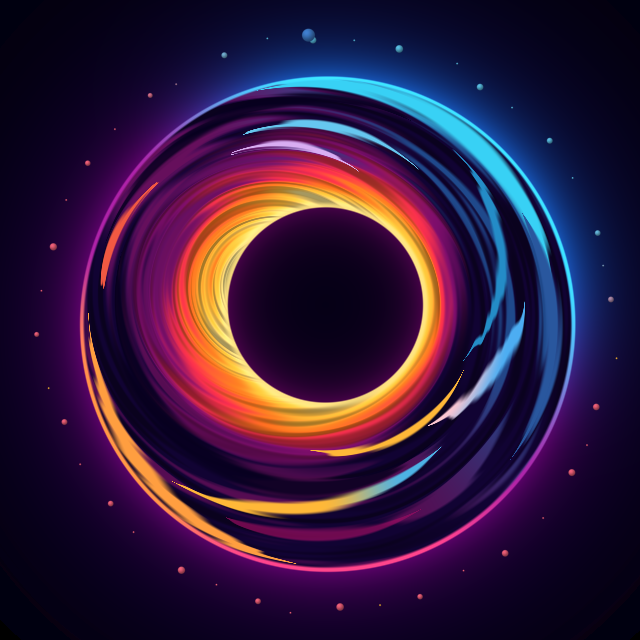
Reproduce this background procedurally as a three.js fragment shader.

```glsl
// A glossy liquid ring around a dark hole, hot inside and cool outside, in a halo of beads.
// A coordinate t runs from hole (0) to rim (1); gradient noise stretched along a swirling
// flow makes the folds, and tapered strokes in (angle, t) lay the main reflections.
#define HOLE_CENTER vec2(0.5085, 0.5235)
#define HOLE_RADIUS 0.1525
#define RING_CENTER vec2(0.512, 0.4935)
#define RING_RADIUS 0.387
#define SWIRL 0.30
#define FOLDS 13.0
#define EDGE 0.0016
#define BEADS 40
#define NIGHT vec3(0.025, 0.0, 0.12)
#define CYAN vec3(0.22, 0.82, 0.96)
#define GOLD vec3(1.0, 0.72, 0.22)
#define MAGENTA vec3(0.60, 0.05, 0.38)

varying vec2 vUv;

float hash(float n) { return fract(sin(n * 127.1) * 4375.85); }

vec2 gradient(vec2 cell) {
  float turn = 6.2832 * hash(dot(cell, vec2(1.0, 57.3)));
  return vec2(cos(turn), sin(turn));
}

float noise(vec2 p) {
  vec2 i = floor(p), f = fract(p);
  vec2 u = f * f * f * (f * (f * 6.0 - 15.0) + 10.0);
  vec2 e = vec2(1.0, 0.0);
  float low = mix(dot(gradient(i), f), dot(gradient(i + e.xy), f - e.xy), u.x);
  float high = mix(dot(gradient(i + e.yx), f - e.yx), dot(gradient(i + e.xx), f - e.xx), u.x);
  return mix(low, high, u.y);
}

// Heat colours from the hole edge outward
vec3 heat(float m) {
  vec3 c = mix(vec3(1.0, 0.92, 0.58), GOLD, smoothstep(0.0, 0.3, m));
  c = mix(c, vec3(1.0, 0.45, 0.12), smoothstep(0.25, 0.6, m));
  c = mix(c, vec3(0.88, 0.17, 0.27), smoothstep(0.55, 0.95, m));
  c = mix(c, vec3(0.45, 0.05, 0.38), smoothstep(0.9, 1.3, m));
  return mix(c, vec3(0.06, 0.01, 0.18), smoothstep(1.25, 1.75, m));
}

// Tapered stroke: span holds start and end degrees, then start and end t
float stroke(float deg, float t, vec4 span, float bow, float width) {
  float u = mod(deg - span.x, 360.0) / (span.y - span.x);
  if (u >= 1.0) return 0.0;
  float center = mix(span.z, span.w, u) + bow * 4.0 * u * (1.0 - u);
  float taper = width * sin(3.1416 * u) + 0.001;
  return 1.0 - smoothstep(0.35, 1.0, abs(t - center) / taper);
}

// Light reaching the rim from each direction
vec3 rimLight(float a) {
  vec3 c = mix(vec3(0.62, 0.12, 0.60), CYAN, smoothstep(-0.1, 0.75, cos(a - 0.9)));
  c = mix(c, vec3(1.0, 0.55, 0.25), smoothstep(0.65, 1.0, cos(a - 3.75)));
  return mix(c, vec3(0.95, 0.25, 0.50), smoothstep(0.7, 1.0, cos(a - 4.8)));
}

vec3 ring(vec2 p, float t, float a) {
  float deg = degrees(a);
  float phase = a - 2.8;
  float flow = t - SWIRL * cos(phase + 0.8 * sin(phase)) * (1.0 - 0.4 * t);
  float fold = noise(vec2(flow * FOLDS, p.x * 4.0 + p.y * 2.0));
  float fine = noise(vec2(flow * FOLDS * 2.2 + fold, p.y * 5.0 - p.x * 2.0 + 9.0));
  float upperLeft = smoothstep(0.2, 0.95, cos(a - 2.3));
  float upperRight = smoothstep(-0.2, 0.8, cos(a - 0.5));

  // Hot inner folds fading to dark outer folds
  float reach = 0.29 + 0.13 * cos(a - 2.7);
  float m = t / reach + (0.55 * fold + 0.35 * fine) * smoothstep(0.0, 0.15, t);
  vec3 col = heat(m);
  col *= mix(0.65, 1.12, smoothstep(-0.4, 0.15, fine + 0.5 * fold));
  float outer = smoothstep(0.3, 0.5, t);
  col = mix(col, vec3(0.40, 0.06, 0.40), outer * upperLeft * smoothstep(-0.2, 0.2, fold) * 0.8);
  vec3 sheen = mix(vec3(0.42, 0.06, 0.36), vec3(0.14, 0.38, 0.66), upperRight);
  col = mix(col, sheen, outer * smoothstep(0.08, 0.32, fold + 0.4 * fine) * 0.75);

  // Broad shadows, then reflections
  float w = t + 0.035 * fine;
  col = mix(col, NIGHT, 0.85 * stroke(deg, w, vec4(165.0, 310.0, 0.80, 0.45), -0.05, 0.10));
  col = mix(col, NIGHT, 0.85 * stroke(deg, w, vec4(65.0, 165.0, 0.80, 0.93), 0.0, 0.07));
  col = mix(col, CYAN, stroke(deg, w, vec4(2.0, 108.0, 0.86, 0.98), -0.02, 0.10));
  col = mix(col, vec3(0.14, 0.55, 0.78), stroke(deg, w, vec4(-22.0, 52.0, 0.32, 0.78), 0.03, 0.05));
  col = mix(col, vec3(0.16, 0.34, 0.62), stroke(deg, w, vec4(-40.0, 25.0, 0.88, 0.84), 0.0, 0.06));
  vec3 pale = mix(vec3(1.0, 0.78, 0.82), vec3(0.30, 0.68, 0.95), smoothstep(0.38, 0.58, t));
  col = mix(col, pale, stroke(deg, w, vec4(-50.0, 2.0, 0.36, 0.68), 0.0, 0.065));
  col = mix(col, vec3(0.40, 0.78, 0.94), stroke(deg, w, vec4(54.0, 116.0, 0.48, 0.70), 0.02, 0.05));
  col = mix(col, vec3(0.85, 0.68, 0.95), stroke(deg, w, vec4(75.0, 122.0, 0.28, 0.61), 0.04, 0.035));
  col = mix(col, vec3(0.95, 0.35, 0.26), stroke(deg, w, vec4(143.0, 176.0, 0.80, 0.86), 0.04, 0.035));
  col = mix(col, MAGENTA, 0.7 * stroke(deg, w, vec4(245.0, 295.0, 0.82, 0.77), 0.0, 0.05));
  vec3 blade = mix(GOLD, vec3(0.30, 0.70, 0.90), smoothstep(268.0, 296.0, mod(deg, 360.0)));
  col = mix(col, blade, stroke(deg, w, vec4(229.0, 310.0, 0.84, 0.52), -0.07, 0.05));
  col = mix(col, GOLD, stroke(deg, w, vec4(262.0, 335.0, 0.29, 0.35), 0.0, 0.03));
  col = mix(col, vec3(1.0, 0.62, 0.25), stroke(deg, w, vec4(182.0, 264.0, 0.94, 0.97), -0.04, 0.06));

  // Bright line on each edge
  col = mix(col, rimLight(a) * 1.1, smoothstep(0.965, 0.985, t));
  return mix(col, vec3(1.0, 0.88, 0.50), 0.85 * (1.0 - smoothstep(0.01, 0.05, t)));
}

// Round shaded bead
vec3 bead(vec3 col, vec2 p, vec2 center, float radius, vec3 tint) {
  float d = length(p - center);
  float shade = 1.0 - 0.5 * smoothstep(0.0, 1.6 * radius, length(p - center - radius * vec2(-0.3, 0.4)));
  return mix(col, tint * shade, 1.0 - smoothstep(radius - EDGE, radius + EDGE * 0.5, d));
}

void main() {
  vec2 p = vUv, q = p - RING_CENTER, h = p - HOLE_CENTER;
  float holeDist = length(h) - HOLE_RADIUS;
  float rimDist = RING_RADIUS - length(q);
  float a = atan(h.y, h.x);

  // Night sky with a halo tinted by direction
  float away = max(-rimDist, 0.0);
  vec3 halo = mix(vec3(0.32, 0.01, 0.28), vec3(0.06, 0.32, 0.58), smoothstep(0.0, 0.8, cos(a - 0.95)));
  vec3 col = NIGHT * (1.0 - 0.5 * smoothstep(0.05, 0.3, away)) + halo * exp(-away * 21.0);

  // Beads in orbit, alternately large and small
  for (int i = 0; i < BEADS; i++) {
    float k = float(i);
    float turn = 6.2832 * (k + 0.6 * hash(k + 3.0)) / float(BEADS);
    float big = 1.0 - mod(k, 2.0);
    vec2 dir = vec2(cos(turn), sin(turn));
    vec3 tint = mix(vec3(0.95, 0.38, 0.48), vec3(0.35, 0.75, 0.90), smoothstep(0.3, 0.8, cos(turn - 1.1)));
    tint = mix(tint, GOLD, step(0.75, hash(k + 8.0)) * step(dir.y, 0.0));
    float radius = mix(0.0018, 0.0038 + 0.0025 * hash(k + 21.0), big);
    col = bead(col, p, RING_CENTER + dir * (0.437 + 0.02 * hash(k + 40.0)), radius, tint);
  }
  col = bead(col, p, vec2(0.482, 0.945), 0.0105, vec3(0.25, 0.50, 0.82));

  // Ring, then the hole with its faint inner glow
  float t = clamp(holeDist / max(holeDist + rimDist, 0.001), 0.0, 1.0);
  col = mix(col, ring(p, t, a), smoothstep(-EDGE, EDGE, rimDist));
  vec3 hole = NIGHT * 0.7 + vec3(0.25, 0.01, 0.19) * exp(holeDist * 28.0);
  col = mix(hole, col, smoothstep(-EDGE, EDGE, holeDist));
  gl_FragColor = vec4(col, 1.0);
}
```
